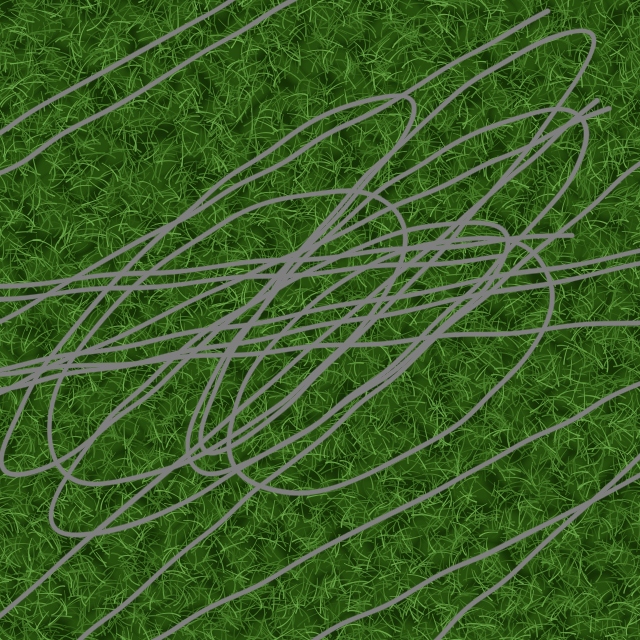
Give the GLSL for this texture, as a WebGL 1 fragment shader.

```glsl
precision highp float;
uniform vec2 u_resolution;

const float TAU = 6.2831853;
const vec3 SOIL = vec3(0.08, 0.19, 0.02);
const vec3 SHADE = vec3(0.15, 0.31, 0.05);
const vec3 LEAF = vec3(0.26, 0.46, 0.14);
const vec3 TIP = vec3(0.43, 0.66, 0.29);
const vec3 STROKE = vec3(0.5);

float hash(vec2 p) {
  vec3 q = fract(vec3(p.xyx) * 0.1031);
  q += dot(q, q.yzx + 33.33);
  return fract((q.x + q.y) * q.z);
}

vec2 hash2(vec2 p) {
  return vec2(hash(p), hash(p + 57.3));
}

mat2 rotation(float a) {
  return mat2(cos(a), -sin(a), sin(a), cos(a));
}

float coverage(float d, float pixel) {
  return clamp(0.5 - d / pixel, 0.0, 1.0);
}

// Distance to the nearest scattered cell point
float cellular(vec2 p) {
  vec2 cell = floor(p);
  float nearest = 2.0;
  for (int y = -1; y <= 1; y++) {
    for (int x = -1; x <= 1; x++) {
      vec2 id = cell + vec2(x, y);
      nearest = min(nearest, length(id + hash2(id + 200.0) - p));
    }
  }
  return nearest;
}

// Tapered blade growing along +y from the origin, bending sideways
float bladeDistance(vec2 p, float len, float bend, float halfWidth) {
  float t = clamp(p.y / len, 0.0, 1.0);
  float slope = 2.0 * bend * t / len;
  float side = abs(p.x - bend * t * t) / sqrt(1.0 + slope * slope);
  float past = max(max(-p.y, p.y - len), 0.0);
  return length(vec2(side, past)) - halfWidth * mix(1.0, 0.4, t);
}

// One sheet of blades, one root per grid cell
vec3 grassLayer(vec3 color, vec2 uv, float layer, float depth, float pixel) {
  float size = 0.042;
  vec2 p = uv / size + layer * vec2(0.37, 0.61);
  vec2 cell = floor(p);
  for (int y = -1; y <= 1; y++) {
    for (int x = -1; x <= 1; x++) {
      vec2 id = cell + vec2(x, y);
      vec2 seed = id + 40.0 + layer * 71.0;
      vec2 shape = hash2(seed + 11.0);
      vec2 look = hash2(seed + 23.0);
      vec2 local = (p - id - hash2(seed)) * size;
      local = rotation((look.x - 0.5) * 3.0) * local;
      float len = size * mix(0.45, 0.95, shape.x);
      float bend = (shape.y - 0.5) * size * 1.1;
      float d = bladeDistance(local, len, bend, 0.0011);
      float tone = clamp(depth * 0.6 + look.y * 0.55 - 0.1, 0.0, 1.0);
      vec3 blade = mix(SHADE, LEAF, smoothstep(0.0, 0.5, tone));
      blade = mix(blade, TIP, smoothstep(0.5, 1.0, tone));
      color = mix(color, blade, coverage(d, pixel));
    }
  }
  return color;
}

float segmentDistance(vec2 p, float halfLength) {
  return length(vec2(max(abs(p.x) - halfLength, 0.0), p.y));
}

float ellipseDistance(vec2 p, vec2 radii) {
  float k = length(p / radii);
  float slope = length(p / (radii * radii));
  return abs(k * (k - 1.0) / max(slope, 0.0001));
}

// Slanted loops, long diagonals and a flatter fan of strokes
float scribbleDistance(vec2 uv) {
  vec2 p = uv + 0.0025 * sin(uv.yx * 31.0 + 2.0 * sin(uv * 17.0));
  float d = 1.0;
  for (int i = 0; i < 6; i++) {
    float n = float(i);
    vec2 a = hash2(vec2(n + 3.0, 8.0));
    vec2 b = hash2(vec2(n + 5.0, 19.0));
    vec2 center = vec2(0.45, 0.53) + (a - 0.5) * vec2(0.34, 0.26);
    vec2 radii = vec2(mix(0.28, 0.5, b.x), mix(0.08, 0.16, b.y));
    vec2 q = rotation(mix(0.55, 0.85, a.y)) * (p - center);
    q.y += 0.12 * q.x * q.x;
    d = min(d, ellipseDistance(q, radii));
  }
  for (int i = 0; i < 9; i++) {
    float n = float(i);
    vec2 a = hash2(vec2(n + 13.0, 31.0));
    float offset = (n - 4.0) * 0.135 + (a.x - 0.5) * 0.1;
    vec2 q = rotation(mix(0.4, 0.75, a.y)) * (p - 0.5);
    d = min(d, segmentDistance(q - vec2(a.x * 0.4 - 0.2, offset), 0.65));
  }
  for (int i = 0; i < 5; i++) {
    float n = float(i);
    vec2 a = hash2(vec2(n + 27.0, 43.0));
    vec2 center = vec2(a.x * 0.6, 0.46 + 0.03 * n);
    vec2 q = rotation(mix(0.07, 0.2, a.y)) * (p - center);
    d = min(d, segmentDistance(q, 0.6));
  }
  return d - 0.0037;
}

void main() {
  float pixel = 1.0 / min(u_resolution.x, u_resolution.y);
  vec2 uv = gl_FragCoord.xy * pixel;
  float clump = cellular(uv * 26.0 + 0.3 * sin(uv.yx * TAU * 9.0));
  vec3 color = mix(SHADE, SOIL, smoothstep(0.2, 0.75, clump));
  for (int i = 0; i < 18; i++) {
    color = grassLayer(color, uv, float(i), float(i) / 17.0, pixel);
  }
  color = mix(color, STROKE, coverage(scribbleDistance(uv), pixel * 1.3));
  gl_FragColor = vec4(color, 1.0);
}
```
